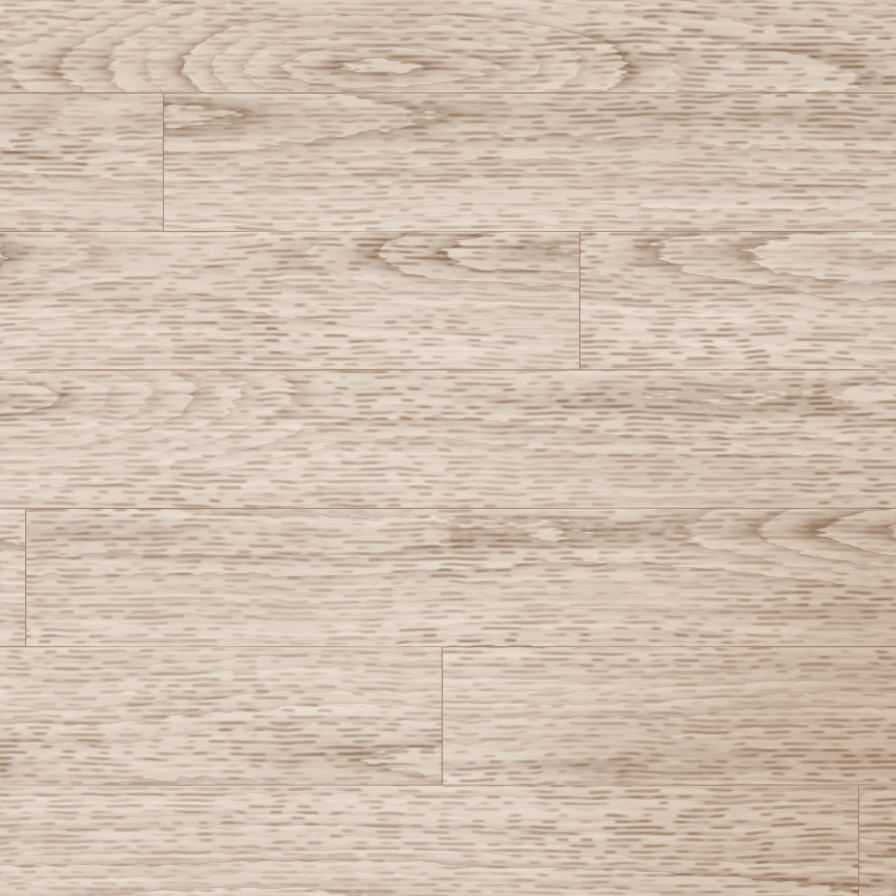
A Shadertoy shader for this texture:

```glsl
// Pale oak floor: staggered horizontal planks with arched grain, fine pores and thin seams.

const float ROW_HEIGHT   = 0.1545;  // plank width, in canvas heights
const float ROW_OFFSET   = 0.1237;  // height of the lowest seam
const float PLANK_LENGTH = 1.548;
const float JOINT_START  = 0.4935;  // end joint in row zero
const float JOINT_STEP   = 0.4648;  // joint shift from row to row
const float SEAM_WIDTH   = 0.0014;
const float RING_SPACING = 0.0115;
const float RING_DEPTH   = 0.095;   // how far the arches wander
const float RING_FADE    = 0.05;    // distance at which arches give way to straight grain
const float RING_AMOUNT  = 0.78;
const float STREAK_AMOUNT = 0.34;
const float PORE_AMOUNT  = 0.5;
const float PORE_ROWS    = 150.0;   // pore lines per canvas height
const float BASE_TONE    = -0.12;
const vec3 LIGHT_WOOD = vec3(0.89, 0.84, 0.79);
const vec3 DARK_WOOD  = vec3(0.63, 0.53, 0.45);
const vec3 SEAM_COLOR = vec3(0.62, 0.50, 0.41);
const vec3 WARM_TINT  = vec3(1.0, 0.975, 0.955);

float hash(vec2 p) {
    return fract(sin(dot(p, vec2(127.1, 311.7))) * 43758.5453);
}

float noise(vec2 p) {
    vec2 i = floor(p), f = fract(p);
    f = f * f * (3.0 - 2.0 * f);
    return mix(mix(hash(i), hash(i + vec2(1, 0)), f.x),
               mix(hash(i + vec2(0, 1)), hash(i + vec2(1, 1)), f.x), f.y);
}

// Growth rings around a core line: nested tongues with a sharp, ragged dark rim.
float ringGrain(vec2 p, float across, float seed) {
    across += 0.016 * (noise(vec2(p.x * 4.0 + seed, p.y * 8.0)) - 0.5);
    float depth = 0.01 + RING_DEPTH * noise(vec2(p.x * 2.3 + seed, seed));
    float radius = length(vec2(across, depth));
    radius += 0.004 * (noise(vec2(p.x * 14.0 + seed, p.y * 40.0)) - 0.5);
    radius += 0.003 * (noise(vec2(p.x * 80.0, p.y * 300.0) + seed) - 0.5);
    float ring = radius / RING_SPACING;
    float phase = fract(ring);
    float rim = smoothstep(0.0, 0.14, phase) * exp(-3.0 * phase);
    float strength = 0.5 + hash(vec2(floor(ring), seed));
    return rim * strength * (0.22 + 0.78 * exp(-abs(across) / RING_FADE));
}

// Long straight fibres at two scales.
float streakGrain(vec2 p, float seed) {
    float y = p.y + 0.01 * noise(vec2(p.x * 4.0 + seed, p.y * 6.0));
    return 0.45 * noise(vec2(p.x * 3.0 + seed, y * 85.0))
         + 0.55 * noise(vec2(p.x * 11.0 - seed, y * 240.0));
}

// Close, slightly wavy lines broken into short dashes.
float poreGrain(vec2 p, float seed) {
    float y = p.y + 0.008 * noise(vec2(p.x * 7.0, p.y * 9.0) + seed);
    y += 0.002 * noise(vec2(p.x * 45.0, p.y * 50.0) + seed);
    float lines = y * PORE_ROWS;
    float profile = 0.5 - 0.5 * cos(6.28319 * lines);
    float lane = floor(lines);
    float dash = noise(vec2(p.x * 75.0 + 50.0 * hash(vec2(lane, seed)), lane * 3.0));
    float patches = 0.4 + 1.2 * noise(p * vec2(5.0, 20.0) + seed);
    return profile * smoothstep(0.2, 0.85, dash) * patches;
}

float seamMask(float dist, float pixel) {
    float coverage = min(1.0, SEAM_WIDTH / pixel);
    float halfWidth = 0.5 * max(SEAM_WIDTH, pixel);
    return coverage * (1.0 - smoothstep(halfWidth - 0.5 * pixel, halfWidth + 0.5 * pixel, dist));
}

void mainImage(out vec4 fragColor, in vec2 fragCoord) {
    vec2 p = fragCoord / iResolution.y;
    float pixel = 1.0 / iResolution.y;

    // Plank layout
    float rowPos = (p.y - ROW_OFFSET) / ROW_HEIGHT;
    float row = floor(rowPos);
    float v = rowPos - row;
    float lengthPos = (p.x - JOINT_START + JOINT_STEP * row) / PLANK_LENGTH;
    float plank = floor(lengthPos);
    float u = lengthPos - plank;
    float seed = 40.0 * hash(vec2(plank + 3.0, row + 7.0));

    // Arched core sits near the lower edge in two rows out of six, else near the upper
    float core = mod(row + 1.0, 6.0) < 2.0 ? 0.17 : 0.84;
    float across = (v - core) * ROW_HEIGHT;

    // Grain tone, from light (0) to dark (1)
    float tone = BASE_TONE;
    tone += RING_AMOUNT * ringGrain(p, across, seed);
    tone += STREAK_AMOUNT * streakGrain(p, seed);
    tone += PORE_AMOUNT * poreGrain(p, seed);
    tone += 0.08 * (noise(p * vec2(2.5, 9.0) + seed) - 0.5);
    tone += 0.04 * (hash(vec2(seed, row)) - 0.5);

    // Broad shading: darker lower right corner and top, paler middle left
    float corner = smoothstep(0.55, 0.0, length(p - vec2(1.03, 0.14)));
    tone += 0.24 * corner + 0.08 * smoothstep(0.75, 1.0, p.y);
    tone -= 0.06 * smoothstep(0.7, 0.0, length(p - vec2(0.25, 0.55)));
    vec3 color = mix(LIGHT_WOOD, DARK_WOOD, clamp(tone, -0.12, 1.15));
    color *= mix(vec3(1.0), WARM_TINT, corner);

    // Seams between rows, worn unevenly, and end joints
    float rowSeam = seamMask(min(v, 1.0 - v) * ROW_HEIGHT, pixel);
    rowSeam *= 0.3 + 0.6 * noise(vec2(p.x * 9.0, floor(rowPos + 0.5) * 5.0));
    float endJoint = 0.75 * seamMask(min(u, 1.0 - u) * PLANK_LENGTH, pixel);
    color = mix(color, SEAM_COLOR, max(rowSeam, endJoint));

    fragColor = vec4(color, 1.0);
}
```
